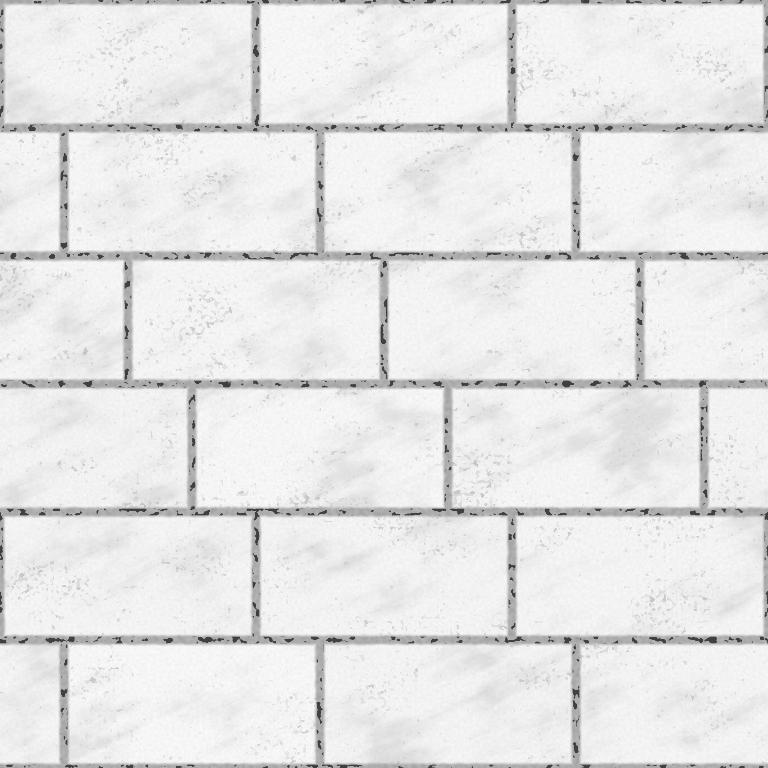
Give the GLSL for this texture, as a three.js fragment shader.

```glsl
// Whitewashed brick wall in stepped running bond, with speckled grey mortar.
varying vec2 vUv;

const float COLUMNS = 3.0;
const float ROWS = 6.0;
const float ROW_SHIFT = 0.25;          // step per row, in brick lengths
const float JOINT_CORE = 0.0030;       // half width of flat mortar
const float JOINT_EDGE = 0.0086;       // where the soft brick edge ends
const float EDGE_WOBBLE = 0.0012;
const float BRICK_VARIATION = 0.014;
const float GRAIN = 0.028;
const float STAIN_AMOUNT = 0.75;
const float FLECK_AMOUNT = 0.62;
const vec3 PAINT = vec3(0.957);
const vec3 STAIN = vec3(0.845);
const vec3 FLECK = vec3(0.68);
const vec3 MORTAR = vec3(0.675);
const vec3 CHIP = vec3(0.23);

float hash(vec3 p) {
  p = fract(p * vec3(0.1031, 0.1030, 0.0973));
  p += dot(p, p.yzx + 33.33);
  return fract((p.x + p.y) * p.z);
}

// Gradient at a lattice point, dotted with the offset from it
float corner(vec2 cell, vec2 offset, vec2 cells, float seed) {
  float angle = 6.28318 * hash(vec3(mod(cell, cells), seed));
  return dot(vec2(cos(angle), sin(angle)), offset);
}

// Gradient noise that wraps over the unit square
float noise(vec2 uv, vec2 cells, float seed) {
  vec2 p = uv * cells + seed * vec2(0.37, 0.61);
  vec2 i = floor(p);
  vec2 f = p - i;
  vec2 w = f * f * f * (f * (f * 6.0 - 15.0) + 10.0);
  vec2 e = vec2(1.0, 0.0);
  return mix(
    mix(corner(i, f, cells, seed), corner(i + e, f - e, cells, seed), w.x),
    mix(corner(i + e.yx, f - e.yx, cells, seed), corner(i + 1.0, f - 1.0, cells, seed), w.x),
    w.y);
}

float fbm(vec2 uv, vec2 cells, float seed) {
  float sum = 0.0;
  float gain = 0.6;
  for (int i = 0; i < 5; i++) {
    sum += gain * noise(uv, cells, seed + float(i));
    cells *= 2.0;
    gain *= 0.58;
  }
  return sum;
}

// Painted brick face with stains, streaks, flecks and grain
vec3 brickFace(vec2 uv, float seed) {
  vec2 slanted = vec2(uv.x, 2.0 * uv.y - uv.x);
  float cloud = fbm(uv, vec2(7.0, 9.0), seed);
  float streak = fbm(slanted, vec2(6.0, 18.0), seed + 7.0);
  float fine = noise(uv, vec2(250.0), 3.0);
  float speckle = noise(uv, vec2(173.0, 181.0), 5.0);

  float wash = smoothstep(-0.12, 0.5, cloud + 0.45 * streak);
  float eroded = smoothstep(0.24, 0.32, cloud + 0.3 * streak + 0.22 * fine);
  vec3 color = mix(PAINT, STAIN, STAIN_AMOUNT * (0.72 * wash + 0.28 * eroded));

  // Flecks gather where the paint is worn
  float worn = smoothstep(-0.15, 0.45, fbm(uv, vec2(8.0, 11.0), seed + 13.0) + 0.4 * streak);
  vec2 bent = uv + 0.003 * vec2(speckle, fine);
  float flake = noise(bent, vec2(118.0, 131.0), 9.0) + 0.45 * fine;
  float limit = mix(0.5, 0.27, worn);
  float fleck = smoothstep(limit, limit + 0.14, flake);
  float pits = smoothstep(0.3, 0.5, speckle + 0.25 * worn) * worn;
  color = mix(color, FLECK, FLECK_AMOUNT * max(fleck * (0.45 + 0.55 * worn), 0.55 * pits));

  float tone = BRICK_VARIATION * (hash(vec3(seed, 4.0, 8.0)) - 0.5);
  return color + tone + GRAIN * (fine + 0.5 * speckle);
}

// Dark stone chips, longer along the joint than across it
float chips(vec2 uv, vec2 cells, float seed) {
  float n = noise(uv, cells, seed) + 0.4 * noise(uv, vec2(229.0), seed + 1.0);
  n += 0.25 * noise(uv, vec2(31.0), seed + 2.0);
  return smoothstep(0.19, 0.31, n);
}

void main() {
  vec2 uv = vUv;

  // Brick layout, rows stepping right from the top down
  float row = min(floor(uv.y * ROWS), ROWS - 1.0);
  float x = uv.x * COLUMNS - ROW_SHIFT * mod(ROWS - 1.0 - row, 4.0);
  float column = mod(floor(x), COLUMNS);
  vec2 local = vec2(fract(x), fract(uv.y * ROWS));
  float seed = 20.0 + 31.0 * (row * COLUMNS + column);

  // Distance to the nearest joint centre, in canvas units
  vec2 edge = min(local, 1.0 - local) / vec2(COLUMNS, ROWS);
  float joint = min(edge.x, edge.y);
  float rough = joint + EDGE_WOBBLE * noise(uv, vec2(90.0), 2.0);

  // Mortar and its chips
  float across = chips(uv, vec2(79.0, 147.0), 41.0);
  float upright = chips(uv, vec2(147.0, 79.0), 47.0);
  float chip = edge.x < edge.y ? upright : across;
  chip *= 1.0 - smoothstep(0.0032, 0.0054, joint);
  vec3 mortar = MORTAR + 0.07 * noise(uv, vec2(160.0), 6.0);

  vec3 color = mix(mortar, brickFace(uv, seed), smoothstep(JOINT_CORE, JOINT_EDGE, rough));
  color = mix(color, CHIP, 0.95 * chip);
  gl_FragColor = vec4(clamp(color, 0.0, 1.0), 1.0);
}
```
